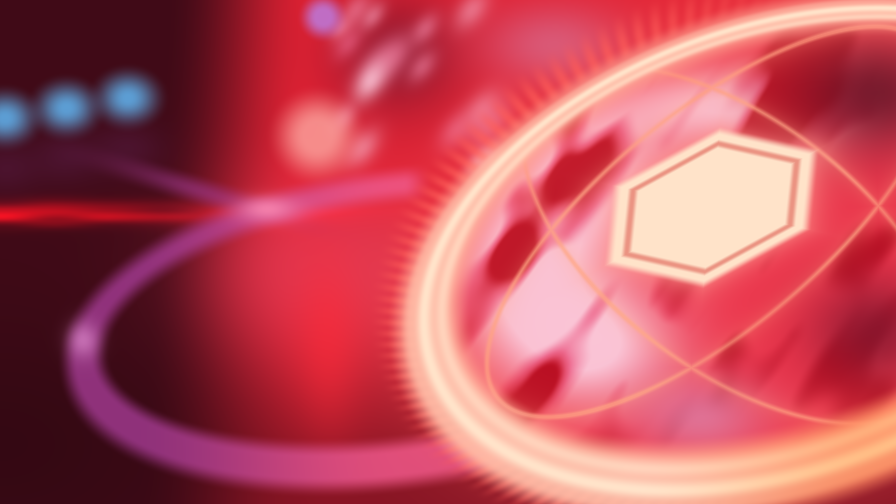
A WebGL 1 fragment shader for this background:

```glsl
precision highp float;
// A tilted glowing wheel with fine teeth, crossing orbits and a pale hexagon,
// beside a violet hoop on a dark red floor with bokeh lights.
// Ellipse distances make the rings; value noise makes the glassy streaks.
uniform vec2 u_resolution;

const vec3 MAROON = vec3(.25, .04, .09);
const vec3 RED = vec3(.88, .13, .2);
const vec3 ROSE = vec3(.93, .42, .57);
const vec3 BLUSH = vec3(.98, .77, .84);
const vec3 CREAM = vec3(1., .89, .79);
const vec3 ORANGE = vec3(1., .54, .38);
const vec3 VIOLET = vec3(.62, .22, .55);
const vec3 BLUE = vec3(.38, .72, .96);

float hash(vec2 p) {
  return fract(sin(dot(p, vec2(127.1, 311.7))) * 43758.5);
}

float noise(vec2 p) {
  vec2 i = floor(p), f = fract(p);
  f = f * f * (3. - 2. * f);
  return mix(mix(hash(i), hash(i + vec2(1, 0)), f.x),
             mix(hash(i + vec2(0, 1)), hash(i + 1.), f.x), f.y);
}

vec2 rotate(vec2 p, float a) {
  float c = cos(a), s = sin(a);
  return vec2(c * p.x + s * p.y, c * p.y - s * p.x);
}

// Approximate signed distance to an ellipse
float ellipse(vec2 p, vec2 radii) {
  vec2 q = p / radii;
  float f = length(q);
  return (f - 1.) * f / (length(q / radii) + 1e-4);
}

float blob(vec2 p, vec2 size) {
  vec2 q = p / size;
  return exp(-dot(q, q));
}

float band(float d, float halfWidth, float blur) {
  return 1. - smoothstep(halfWidth - blur, halfWidth + blur, abs(d));
}

// Soft coloured spot
void spot(inout vec3 col, vec2 p, vec2 size, vec3 ink, float amount) {
  col = mix(col, ink, amount * blob(p, size));
}

// Skewed hexagon spanned by two half diagonals; equals 1 on its edge
float hexagon(vec2 p, vec2 u, vec2 v) {
  float det = u.x * v.y - u.y * v.x;
  float s = (p.x * v.y - p.y * v.x) / det;
  float t = (u.x * p.y - u.y * p.x) / det;
  return max(max(abs(s), abs(t)), abs(s - t));
}

vec3 backdrop(vec2 p) {
  float glow = smoothstep(.3, .6, p.x + .06 * (.5 - p.y));
  vec3 col = mix(MAROON, RED, glow * mix(.45, 1., smoothstep(0., .5, p.y)));
  spot(col, p - vec2(0, .12), vec2(.4, .25), MAROON * .7, .6);
  spot(col, p - vec2(.66, .46), vec2(.24, .17), vec3(.88, .23, .33), .85);
  spot(col, p - vec2(.65, .32), vec2(.07, .18), vec3(1., .16, .22), .6);
  spot(col, p - vec2(.79, .89), vec2(.13, .12), MAROON * 1.8, .7);
  spot(col, p - vec2(1.1, .91), vec2(.14, .08), ROSE * .9, .85);
  // Uneven horizontal light beam
  float beam = blob(p - vec2(0, .577), vec2(.42, .022)) * (.4 + .5 * noise(p * vec2(9, 60)));
  return col + vec3(.95, .04, .06) * beam;
}

vec3 bokeh(vec3 col, vec2 p) {
  for (int i = 0; i < 3; i++) {
    vec2 q = p - vec2(.01, .765) - float(i) * vec2(.122, .02);
    col = mix(col, BLUE, .85 * band(length(q * vec2(.85, 1)), .038, .034));
    spot(col, q + vec2(0, .1), vec2(.07, .05), VIOLET * .6, .35);
  }
  // Scattered slanted glints
  for (int i = 0; i < 16; i++) {
    float k = float(i);
    vec2 c = vec2(.64, .67) + vec2(.34, .32) * vec2(hash(vec2(k, 2)), hash(vec2(k, 5)));
    float size = .018 + .02 * hash(vec2(k, 9));
    vec3 ink = mix(ROSE, BLUSH, hash(vec2(k, 4)));
    spot(col, rotate(p - c, .9), vec2(1.5, .9) * size, ink, .55);
  }
  col = mix(col, vec3(.98, .62, .6), .85 * band(length(p - vec2(.63, .73)), .065, .04));
  spot(col, rotate(p - vec2(.735, .84), 1.), vec2(.045, .026), BLUSH, .8);
  return mix(col, vec3(.74, .48, .87), .85 * band(length(p - vec2(.641, .966)), .033, .02));
}

vec3 hoop(vec3 col, vec2 p) {
  float d = ellipse(rotate(p - vec2(.787, .356), .129), vec2(.625, .274));
  float w = mix(.04, .023, smoothstep(.1, .5, p.y));
  float fade = 1. - smoothstep(.8, .86, p.x) * smoothstep(.2, .4, p.y);
  vec3 tint = mix(VIOLET, vec3(.93, .34, .54), smoothstep(.25, .8, p.x));
  col = mix(col, tint, .85 * fade * band(d, w, .021));
  // Faint crossing arc and highlights
  float arc = p.y - .664 + .3 * (p.x - .255);
  spot(col, p - vec2(.4, .62), vec2(.16, .2), VIOLET, .6 * band(arc, .018, .018));
  spot(col, p - vec2(.53, .585), vec2(.06, .025), vec3(1., .55, .7), .8);
  spot(col, p - vec2(.165, .325), vec2(.03, .035), vec3(.85, .52, .78), .7);
  return col;
}

// Streaky red glass inside the wheel
vec3 glass(vec2 p) {
  vec2 q = rotate(p, .95);
  float n = .6 * noise(q * vec2(5, 11) + 3.) + .4 * noise(q * vec2(11, 23));
  vec3 col = mix(vec3(.72, .05, .13), vec3(.92, .2, .29), smoothstep(.25, .55, n));
  float pale = blob(p - vec2(1.03, .46), vec2(.15, .17)) + blob(p - vec2(1.16, .66), vec2(.17))
    + blob(p - vec2(1.18, .31), vec2(.16, .12)) + blob(p - vec2(1.46, .79), vec2(.22, .08));
  col = mix(col, mix(ROSE, BLUSH, smoothstep(.42, .6, n)), min(pale, 1.) * smoothstep(.28, .48, n));
  spot(col, p - vec2(1.39, .17), vec2(.13, .08), vec3(.86, .48, .64), .85);
  spot(col, p - vec2(1.74, .82), vec2(.16, .12), MAROON * 1.5, .85);
  spot(col, p - vec2(1.74, .34), vec2(.13, .11), MAROON * 1.9, .75);
  return col;
}

void main() {
  vec2 p = gl_FragCoord.xy / u_resolution.y;
  vec3 col = hoop(bokeh(backdrop(p), p), p);

  // Wheel interior and two orbits
  vec2 radii = vec2(.711, .434), w = rotate(p - vec2(1.539, .509), .327);
  float d = ellipse(w, radii);
  col = mix(col, glass(p), 1. - smoothstep(-.03, .01, d));
  float orbitA = ellipse(rotate(p - vec2(1.412, .56), .69), vec2(.55, .215));
  float orbitB = ellipse(rotate(p - vec2(1.458, .514), -.64), vec2(.49, .25));
  float orbit = min(abs(orbitA), abs(orbitB));
  float lines = band(orbit, .004, .005) * (.4 + .6 * noise(p * 5.)) + .35 * exp(-orbit * 55.);
  col = mix(col, vec3(1., .66, .52), .75 * min(lines, 1.) * step(d, 0.));

  // Teeth along the outer left side
  float tooth = .5 + .5 * cos(atan(w.y / radii.y, w.x / radii.x) * 140. + d * 70.);
  float rim = smoothstep(.02, .04, d) * (1. - smoothstep(.05, .12, d));
  col = mix(col, vec3(1., .36, .34), .6 * tooth * rim * (1. - smoothstep(1.2, 1.6, p.x)));

  // Rim: warm halo, streaked body and pale core
  float lower = 1. - smoothstep(.1, .9, p.y);
  float width = mix(.028, .07, lower);
  float warm = smoothstep(1.25, 1.75, p.x) * lower;
  float streak = .75 + .25 * sin(d / width * 9.);
  col = mix(col, vec3(1., .4, .38), .6 * exp(-abs(d) / .06));
  col = mix(col, mix(vec3(1., .68, .6), ORANGE, warm), .9 * band(d, width, .026));
  col = mix(col, mix(CREAM, vec3(1., .74, .52), warm), streak * band(d, width * .6, width * .4));

  // Hexagon with an inset outline
  float hex = hexagon(p - vec2(1.412, .588), vec2(.016, .153), vec2(.1875, -.042));
  col = mix(col, vec3(1., .6, .56), .6 * exp(-max(hex - 1., 0.) * 6.) * step(d, 0.));
  col = mix(col, CREAM, band(hex, 1., .06));
  col = mix(col, vec3(.9, .5, .44), .8 * band(hex - .83, .035, .03));
  gl_FragColor = vec4(min(col, 1.), 1.);
}
```
